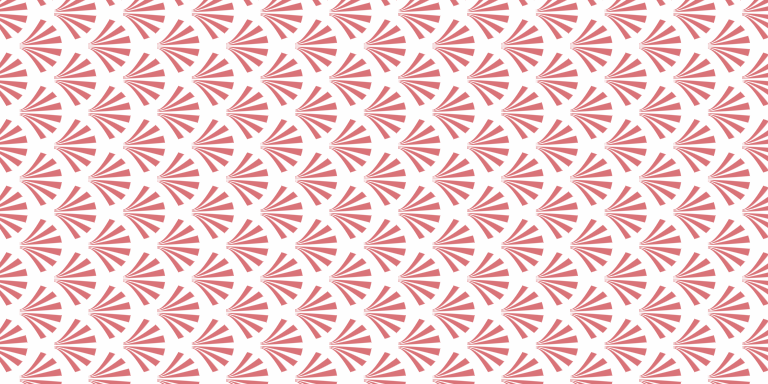
Write a Shadertoy shader that draws this pattern.

```glsl
// Three mirrored pairs of tapering blades, cut off by a round outer rim.
// The fan opens to the right from its apex at the origin.
float fanDistance(vec2 p) {
    p.y = abs(p.y);
    float blades = 1e3;
    for (int i = 0; i < 3; i++) {
        float k = float(i);
        float angle = 0.25 + 0.5 * k;
        vec2 root = vec2(0.03, 0.012 + 0.014 * k);
        vec2 span = vec2(0.25, 0.0) + 0.41 * vec2(cos(angle), sin(angle)) - root;

        // Bent centre line, with the outer blades bending more
        float bend = 1.2 + 0.17 * k;
        float t = max((p.x - root.x) / span.x, 1e-4);
        float centre = root.y + span.y * pow(t, bend);
        float slope = bend * span.y / span.x * pow(t, bend - 1.0);
        float halfWidth = (0.054 - 0.006 * k) * t;

        float blade = abs(p.y - centre) * inversesqrt(1.0 + slope * slope) - halfWidth;
        blades = min(blades, max(blade, root.x - p.x));
    }
    float rim = length(p - vec2(0.25, 0.0)) - 0.41;
    return max(blades, rim);
}

// Repeats one fan on a rectangular grid
float fanGrid(vec2 p) {
    return fanDistance(vec2(mod(p.x, 1.034), fract(p.y + 0.5) - 0.5));
}

void mainImage(out vec4 fragColor, in vec2 fragCoord) {
    float pixel = 5.77 / iResolution.y;
    vec2 p = fragCoord * pixel - vec2(0.27, 0.079);

    // Two interleaved grids form the staggered scales
    float d = min(fanGrid(p), fanGrid(p - vec2(0.517, 0.5)));

    float ink = smoothstep(0.75, -0.75, d / pixel);
    fragColor = vec4(mix(vec3(0.995), vec3(0.85, 0.45, 0.47), ink), 1.0);
}
```
